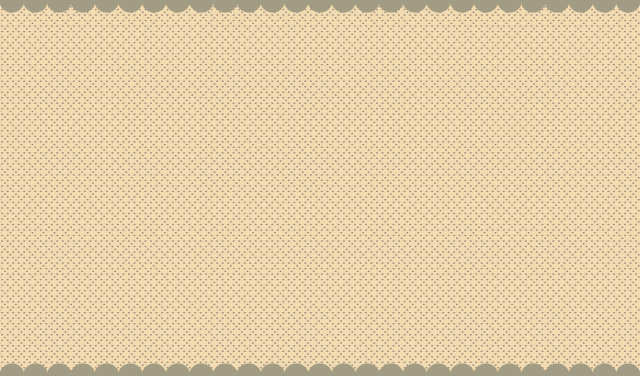
This pattern is drawn by a Shadertoy shader. Its source:

```glsl
const vec3 CREAM = vec3(0.95, 0.86, 0.69);
const vec3 DOT_COLOR = vec3(0.63, 0.56, 0.50);
const vec3 TRIM_COLOR = vec3(0.64, 0.61, 0.52);

// Lengths are fractions of the canvas height.
const float SCALLOP_COUNT = 27.0;
const float SCALLOP_RADIUS = 0.0335;
const float DOT_PITCH = 0.00733;
const vec2 LATTICE_ANCHOR = vec2(0.189, 0.982);

// Dot shape in units of the dot pitch.
const vec2 DOT_RADII = vec2(0.35, 0.27);
const float DOTS_PER_SIDE = 4.0;

float coverage(float dist, float pixel) {
    return clamp(0.5 - dist / pixel, 0.0, 1.0);
}

// Dots on a square grid, kept only along the two diagonal families.
float dottedLattice(vec2 p, float pixel) {
    vec2 grid = (p - LATTICE_ANCHOR) / DOT_PITCH;
    vec2 cell = floor(grid + 0.5);
    vec2 diagonals = mod(vec2(cell.x + cell.y, cell.x - cell.y) + 0.5, DOTS_PER_SIDE);
    float onLine = 1.0 - step(1.0, min(diagonals.x, diagonals.y));
    float radius = sqrt(DOT_RADII.x * DOT_RADII.y);
    float dist = (length((grid - cell) / DOT_RADII) - 1.0) * radius;
    return onLine * coverage(dist, pixel / DOT_PITCH);
}

// Rows of discs centred on the top and bottom edges.
float scallopTrim(vec2 p, float aspect, float pixel) {
    float pitch = aspect / SCALLOP_COUNT;
    float x = (fract(p.x / pitch) - 0.5) * pitch;
    float y = min(p.y, 1.0 - p.y);
    return coverage(length(vec2(x, y)) - SCALLOP_RADIUS, pixel);
}

void mainImage(out vec4 fragColor, in vec2 fragCoord) {
    vec2 p = fragCoord / iResolution.y;
    float aspect = iResolution.x / iResolution.y;
    float pixel = 1.0 / iResolution.y;

    vec3 color = mix(CREAM, DOT_COLOR, dottedLattice(p, pixel));
    color = mix(color, TRIM_COLOR, scallopTrim(p, aspect, pixel));
    fragColor = vec4(color, 1.0);
}
```
